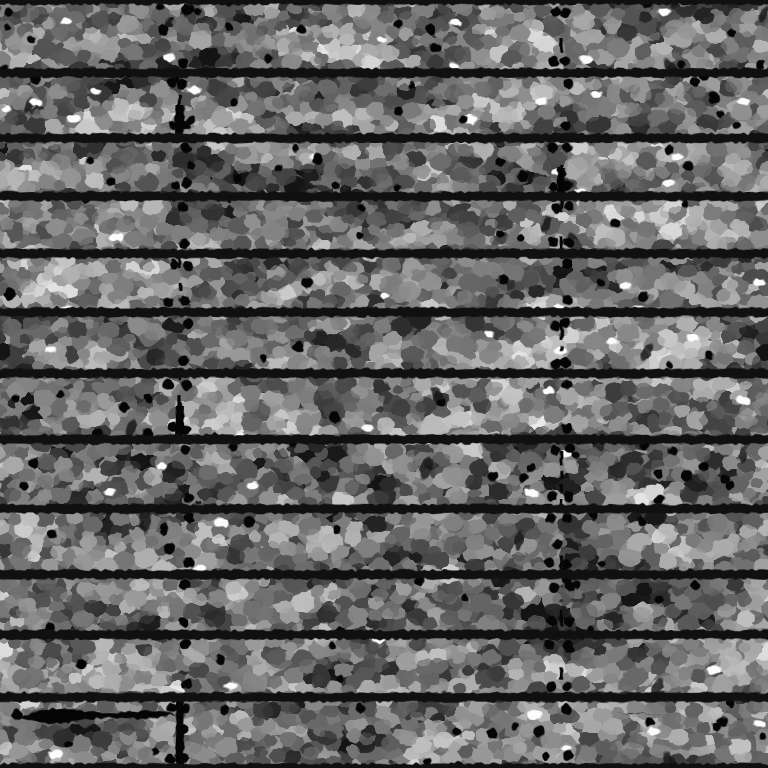
Give the GLSL for this texture, as a WebGL 1 fragment shader.

```glsl
precision highp float;
// Twelve weathered grey planks stacked between black gaps, tiling on both axes.
// Overlapping flat dabs sample a streaky tone field; nails, knots, pale chips,
// butt joints and one split in the lowest plank are layered over it.
uniform vec2 u_resolution;

#define PLANKS 12.0
#define GAP_WIDTH 0.0118
#define GAP_COLOR vec3(0.062)
#define HOLE_COLOR vec3(0.02)
#define CHIP_COLOR vec3(0.99)
#define MEAN_TONE 0.475
#define DAB_GRID vec2(72.0, 88.0)
#define DAB_CONTRAST 0.44
#define NAIL_RADIUS 0.0066
#define JOINT_LEFT 0.234
#define JOINT_RIGHT 0.731
#define RAGGED 0.0034

float hash(vec2 p) {
  vec3 q = fract(p.xyx * 0.1031);
  q += dot(q, q.yzx + 33.33);
  return fract((q.x + q.y) * q.z);
}

vec2 hash2(vec2 p) { return vec2(hash(p + 17.3), hash(p + 41.9)); }

// Value noise that repeats once over the canvas
float noise(vec2 uv, vec2 freq, float seed) {
  vec2 p = uv * freq, i = floor(p), f = fract(p);
  f *= f * (3.0 - 2.0 * f);
  vec2 a = mod(i, freq) + seed, b = mod(i + 1.0, freq) + seed;
  return mix(mix(hash(a), hash(vec2(b.x, a.y)), f.x),
             mix(hash(vec2(a.x, b.y)), hash(b), f.x), f.y);
}

// Height of the gap below a plank: even spacing plus a periodic drift
float plankEdge(float i) {
  float a = 6.28318 * i / PLANKS;
  float drift = 0.03 + 0.073 * sin(a) - 0.083 * cos(a) + 0.066 * sin(2.0 * a)
              + 0.053 * cos(2.0 * a) + 0.028 * sin(3.0 * a);
  return (i + drift) / PLANKS;
}

// Tone of the wood: streaks, blotches and a slow change along each board
float woodTone(vec2 c, float row, float joint) {
  float along = fract(c.x - joint) - 0.5;
  float tone = MEAN_TONE + 0.09 * (hash(vec2(row, 5.0)) - 0.5);
  tone += 0.22 * along * (hash(vec2(row, 9.0)) - 0.5);
  tone += 0.34 * (noise(c, vec2(7.0, 40.0), 3.0) - 0.5);
  return tone + 0.34 * (noise(c, vec2(26.0, 48.0), 60.0) - 0.5);
}

// Overlapping dabs, each filled with the tone at its centre
float dabs(vec2 uv, float row, float joint) {
  vec2 q = uv * DAB_GRID, base = floor(q);
  float sum = 0.0, total = 0.0;
  for (int j = -1; j <= 1; j++) for (int i = -1; i <= 1; i++) {
    vec2 cell = base + vec2(float(i), float(j));
    vec2 id = mod(cell, DAB_GRID);
    vec2 center = cell + hash2(id);
    float radius = mix(0.5, 0.95, hash(id + 83.0));
    float outside = max(length(q - center) / radius - 1.0, 0.0);
    float weight = exp(14.0 * (hash(id + 7.0) - 3.0 * outside));
    float tone = woodTone(center / DAB_GRID, row, joint);
    sum += weight * (tone + DAB_CONTRAST * (hash(id + 131.0) - 0.5));
    total += weight;
  }
  return sum / total;
}

// Sparse, clustered ellipses of random size and tilt
float spots(vec2 uv, float grid, float chance, vec2 size, float tilt, float seed, float px) {
  vec2 q = uv * grid, base = floor(q);
  float cover = 0.0;
  for (int j = -1; j <= 1; j++) for (int i = -1; i <= 1; i++) {
    vec2 cell = base + vec2(float(i), float(j));
    vec2 id = mod(cell, grid) + seed;
    float present = step(hash(id), 2.0 * chance * hash(floor(id / 3.0) + 9.0));
    float angle = tilt * (hash(id + 5.0) - 0.5), s = sin(angle), c = cos(angle);
    vec2 d = mat2(c, -s, s, c) * (q - cell - hash2(id)) / grid;
    vec2 r = size * mix(0.6, 1.0, hash(id + 29.0));
    float soft = px / min(r.x, r.y);
    cover = max(cover, present * (1.0 - smoothstep(1.0 - soft, 1.0 + soft, length(d / r))));
  }
  return cover;
}

void main() {
  vec2 uv = gl_FragCoord.xy / u_resolution;
  float px = 1.0 / min(u_resolution.x, u_resolution.y);
  vec2 fray = vec2(noise(uv, vec2(190.0), 11.0), noise(uv, vec2(190.0), 307.0)) - 0.5;
  vec2 p = uv + RAGGED * fray;

  // Find the plank and its lower and upper edges
  float row = 0.0;
  for (int i = 1; i < int(PLANKS); i++) row += step(plankEdge(float(i)), uv.y);
  float low = row < 0.5 ? 0.0 : plankEdge(row);
  float high = row > PLANKS - 1.5 ? 1.0 : plankEdge(row + 1.0);
  float height = (p.y - low) / (high - low);
  float leftJoint = step(mod(row, 5.0) * mod(row, 7.0), 0.5);
  float joint = mix(JOINT_RIGHT, JOINT_LEFT, leftJoint);
  float lowest = step(row, 0.5);

  vec3 color = vec3(clamp(dabs(p, row, joint), 0.08, 0.92));

  // Smudges, pale chips and dark knots
  color = mix(color, vec3(0.08), 0.8 * spots(p, 16.0, 0.08, vec2(0.008, 0.018), 1.6, 500.0, px));
  color = mix(color, CHIP_COLOR, spots(p, 34.0, 0.04, vec2(0.010, 0.006), 0.3, 200.0, px));
  float hole = spots(p, 32.0, 0.13, vec2(0.0078, 0.0070), 3.0, 700.0, px);

  // Nails: one pair per column, two pairs where boards meet
  for (int k = 0; k < 8; k++) {
    float n = float(k), column = mod(n, 2.0), side = mod(floor(n / 2.0), 2.0);
    float second = floor(n / 4.0), atJoint = 1.0 - abs(column - (1.0 - leftJoint));
    vec2 jitter = hash2(vec2(row * 8.0 + n, 77.0)) - 0.5;
    vec2 nail = vec2(mix(JOINT_LEFT, JOINT_RIGHT, column) + mix(0.008, -0.011, second),
                     mix(low + 0.0145, high - 0.0145, side)) + jitter * vec2(0.009, 0.006);
    float disc = 1.0 - smoothstep(-px, px, length(p - nail) - NAIL_RADIUS);
    hole = max(hole, disc * max(atJoint, 1.0 - second));
  }

  // Butt joint: broken specks, opening into a bar on a few planks
  float opened = max(lowest, 0.5 * step(0.75, hash(vec2(row, 31.0))));
  float bar = step(height, opened);
  float specks = smoothstep(0.52, 0.62, noise(uv, vec2(1.0, 110.0), 19.0));
  float seam = 1.0 - smoothstep(-px, px, abs(p.x - joint) - mix(0.0022, 0.0055, bar));
  hole = max(hole, seam * max(bar, specks));

  // Long split in the lowest plank, running across the tile seam
  float reach = abs(fract(uv.x + 0.48) - 0.5);
  float split = 0.2 * noise(uv, vec2(14.0, 1.0), 47.0) * (1.0 - smoothstep(0.12, 0.25, reach)) - 0.035;
  float wander = 0.72 + 0.14 * (noise(uv, vec2(9.0, 1.0), 53.0) - 0.5);
  float edge = px / (high - low);
  hole = max(hole, lowest * (1.0 - smoothstep(-edge, edge, abs(height - wander) - split)));
  color = mix(color, HOLE_COLOR, hole);

  // Gaps between planks
  float gap = min(p.y - low, high - p.y) - 0.5 * GAP_WIDTH;
  color = mix(GAP_COLOR, color, smoothstep(-px, px, gap));
  gl_FragColor = vec4(color, 1.0);
}
```
